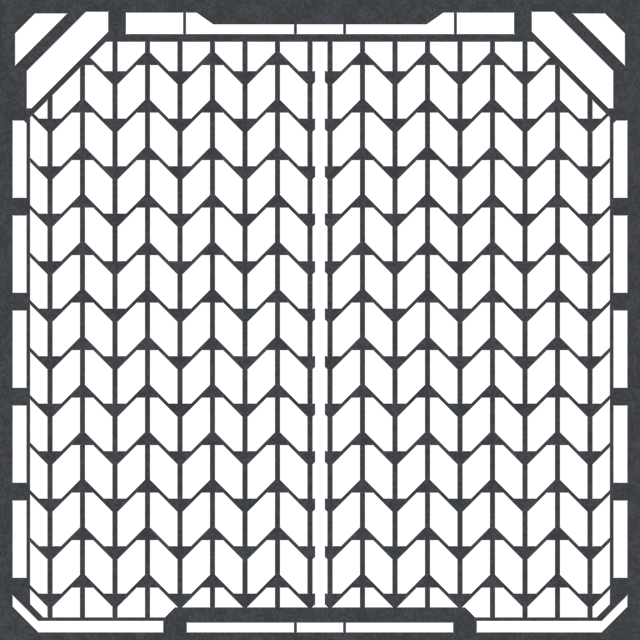
Reproduce this pattern procedurally as a WebGL 2 fragment shader.

```glsl
#version 300 es
precision highp float;
// Charcoal cut-out panel: twelve rows of chevrons between upright bars, mirrored
// about a central slot, inside a chamfered frame with slotted borders.
// Signed distances give the openings and bars; fine noise grains the dark sheet.

uniform vec2 u_resolution;
out vec4 fragColor;

const float SPAN = 768.0;         // layout units across the canvas
const float HALF_SPAN = 384.0;
const float BAR_GAP = 39.0;       // spacing of upright bars
const float ROW_GAP = 57.0;       // spacing of chevron rows
const float FIRST_BAR = 12.0;     // first bar, measured from the centre
const float DIAG = 0.7071;
const vec3 PAPER = vec3(1.0);
const vec3 DARK = vec3(0.23, 0.24, 0.25);
const vec3 LIGHT = vec3(0.29, 0.30, 0.32);

float hash(vec2 p) {
  vec3 q = fract(p.xyx * 0.1031);
  q += dot(q, q.yzx + 33.33);
  return fract((q.x + q.y) * q.z);
}

float noise(vec2 p) {
  vec2 i = floor(p), f = fract(p);
  f = f * f * (3.0 - 2.0 * f);
  return mix(mix(hash(i), hash(i + vec2(1, 0)), f.x),
             mix(hash(i + vec2(0, 1)), hash(i + vec2(1, 1)), f.x), f.y);
}

float box(vec2 p, vec2 lo, vec2 hi) {
  vec2 d = max(lo - p, p - hi);
  return max(d.x, d.y);
}

// Stripe between two values, negative inside.
float between(float v, float lo, float hi) { return max(lo - v, v - hi); }

// Distance to the nearest of a series of evenly spaced lines.
float nearest(float v, float gap) { return abs(mod(v + 0.5 * gap, gap) - 0.5 * gap); }

float coverage(float d, float blur) { return clamp(0.5 - d / blur, 0.0, 1.0); }

// Upright bars, zigzag bands and the filled triangles at their corners.
float lattice(float fromCentre, float y) {
  float u = fromCentre - FIRST_BAR;
  float bar = nearest(u, BAR_GAP) - 2.9;
  float fromPeak = BAR_GAP - nearest(u, 2.0 * BAR_GAP);
  float row = mod(y - 55.0, ROW_GAP);
  float slope = (row - 7.5 - fromPeak) * DIAG;
  float band = abs(slope) - 1.8;
  float peak = max(-slope, row - 23.0);
  float valley = max(slope, 30.5 - row);
  float metal = min(min(bar, band), min(peak, valley));
  return max(metal, 6.0 - fromCentre);
}

// Large opening that holds the lattice.
float windowShape(vec2 p) {
  float foot = clamp(939.0 - p.x, 729.0, 741.0);
  float d = box(p, vec2(36, 50), vec2(400, foot));
  d = max(d, (177.0 - p.x - p.y) * DIAG);
  return max(d, (p.y - p.x - 689.0) * DIAG);
}

// Triangle and slanted slot in each upper corner.
float cornerSlots(vec2 p) {
  float s = p.x + p.y;
  float tip = max(box(p, vec2(18, 16), vec2(90)), between(s, 58.0, 97.0) * DIAG);
  float slot = max(box(p, vec2(32, 14), vec2(130, 130)), between(s, 117.0, 168.0) * DIAG);
  return min(tip, slot);
}

float topSlots(vec2 p) {
  float rim = 15.0 + clamp((p.x - 236.0) * 0.7, 0.0, 14.0);
  float d = box(p, vec2(151, rim), vec2(400, 41));
  float ties = min(abs(p.x - 221.5), abs(p.x - 354.5)) - 1.6;
  return max(d, -ties);
}

float sideSlots(vec2 p) {
  float d = box(p, vec2(15, 132), vec2(32, 694));
  d = max(d, (p.x + 116.0 - p.y) * DIAG);
  return max(d, 10.5 - nearest(p.y - 248.0, 114.0));
}

float bottomSlots(vec2 p) {
  float middle = max(box(p, vec2(224, 747), vec2(400, 759)), 1.6 - abs(p.x - 354.5));
  float bend = max((p.y - p.x - 713.0) * DIAG,
                   min((p.x + 699.0 - p.y) * DIAG, 745.0 - p.y));
  // The bent slot follows the chamfer, then runs along the foot.
  bend = max(bend, min(745.0 - p.y, (698.0 + p.x - p.y) * DIAG));
  return min(middle, max(bend, box(p, vec2(15, 714), vec2(196, 759))));
}

void main() {
  vec2 pos = gl_FragCoord.xy / u_resolution * SPAN;
  float blur = 1.3 * SPAN / min(u_resolution.x, u_resolution.y);
  float fromCentre = abs(pos.x - HALF_SPAN);
  vec2 p = vec2(HALF_SPAN - fromCentre, SPAN - pos.y);  // mirrored, y downward

  float slots = min(min(cornerSlots(p), topSlots(p)), min(sideSlots(p), bottomSlots(p)));
  float opening = max(windowShape(p), -lattice(fromCentre, p.y));
  float open = coverage(min(slots, opening), blur);

  // Uneven charcoal: broad mottling with fine grain.
  float grain = 0.5 * noise(pos / 3.0) + 0.3 * noise(pos / 14.0) + 0.2 * noise(pos / 1.5);
  vec3 sheet = mix(DARK, LIGHT, smoothstep(0.15, 0.95, grain));
  fragColor = vec4(mix(sheet, PAPER, open), 1.0);
}
```
